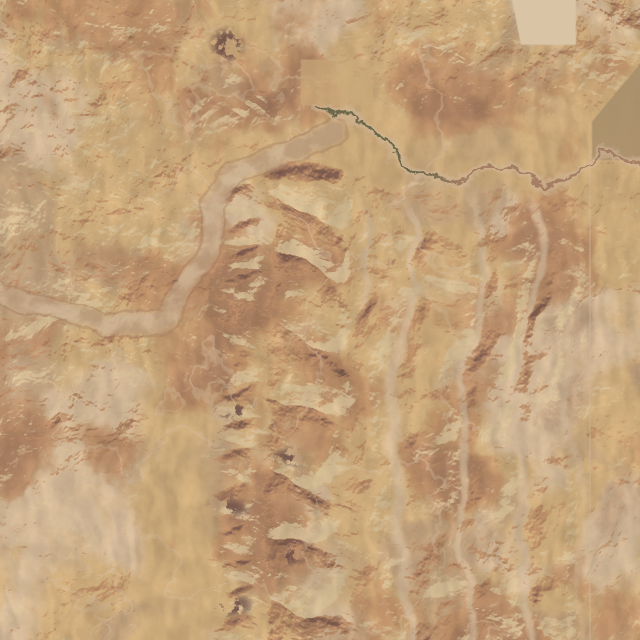
Give the GLSL for this texture, as a Shadertoy shader.

```glsl
#define SAND vec3(.79, .66, .475)
#define PALE vec3(.815, .715, .595)
#define CREAM vec3(.83, .74, .585)
#define BROWN vec3(.725, .545, .395)
#define UMBER vec3(.62, .46, .36)
#define DARK vec3(.42, .30, .28)
#define SILT vec3(.72, .60, .48)
#define SUN vec2(.36, -.93)
#define SPINE_X .415
#define SPUR_PITCH .105
#define VALLEY_PITCH .093

float hash(vec2 p) {
  vec3 q = fract(p.xyx * .1031);
  q += dot(q, q.yzx + 33.33);
  return fract((q.x + q.y) * q.z);
}

float noise(vec2 p) {
  vec2 i = floor(p), f = fract(p), e = vec2(0, 1);
  f = f * f * f * (f * (f * 6. - 15.) + 10.);
  return mix(mix(hash(i), hash(i + e.yx), f.x),
             mix(hash(i + e), hash(i + e.yy), f.x), f.y);
}

// Mean is one half
float fbm(vec2 p) {
  float sum = 0., amp = .48;
  for (int i = 0; i < 6; i++) {
    sum += amp * noise(p);
    p = mat2(1.6, 1.2, -1.2, 1.6) * p + 17.;
    amp *= .53;
  }
  return sum;
}

float fade(float a, float b, float x) { return 1. - smoothstep(a, b, x); }

void tint(inout vec3 col, vec3 paint, float amount) { col = mix(col, paint, amount); }

float box(vec2 p, vec2 lo, vec2 hi, float soft) {
  vec2 m = smoothstep(lo - soft, lo + soft, p) * (1. - smoothstep(hi - soft, hi + soft, p));
  return m.x * m.y;
}

float pathDistance(vec2 p, vec2 path[8]) {
  float d = 9.;
  for (int i = 0; i < 7; i++) {
    vec2 a = p - path[i], b = path[i + 1] - path[i];
    d = min(d, length(a - b * clamp(dot(a, b) / dot(b, b), 0., 1.)));
  }
  return d;
}

vec2 warp(vec2 p) { return p + .055 * (vec2(fbm(p * 8.), fbm(p * 8. + 31.)) - .5); }

// Row of rounded spurs running out from the spine
float spurRow(float along, float across, float reach) {
  float v = 2. * fract(across) - 1.;
  float tip = reach * (.85 + .3 * hash(vec2(floor(across), 3))) - .04 * v * v;
  return (1. - v * v) * fade(tip - .035, tip, along);
}

float rangeMask(vec2 q) { return box(q, vec2(.335, -.2), vec2(.575 - .05 * q.y, .735), .015); }
float eastMask(vec2 q) { return box(q, vec2(.56, -.2), vec2(.9, .68), .03); }
float peakMask(vec2 q) {
  float side = .1 - .75 * max(q.y - .82, 0.) - abs(q.x - .36);
  return smoothstep(0., .03, side) * smoothstep(.8, .84, q.y);
}
float plainMask(vec2 q) {
  return max(box(q, vec2(.48, .72), vec2(.92, .82), .025),
             box(q, vec2(.22, -.1), vec2(.33, .4), .02));
}
float valleyDistance(vec2 q) {
  float bend = .09 * noise(q * vec2(4, 5)) + .03 * noise(q * vec2(9, 17)) - .06;
  return abs(fract((q.x + bend - .555) / VALLEY_PITCH + .5) - .5) * 2.;
}

float terrain(vec2 p) {
  vec2 q = warp(p);
  float range = rangeMask(q);

  // Rolling hills, rougher in the north corners
  float rough = max(box(q, vec2(-.2, .3), vec2(.3, 1.2), .06), box(q, vec2(.58, .83), vec2(1.2), .03));
  float h = (fbm(q * 8.5) - .5) * mix(.027, .046, rough) * (1. - .7 * plainMask(p)) * (1. - .4 * range);

  // Central range: long eastern spurs, short western lobes, gullies
  float s = q.x - SPINE_X, shift = .5 * noise(p * 9.);
  float spurs = s > 0. ? spurRow(s, (q.y + .35 * s) / SPUR_PITCH + shift, .145)
                       : spurRow(-s, q.y / SPUR_PITCH * 2. + shift, .075) * .45;
  float gullies = fbm(mat2(.9, .44, -.44, .9) * q * vec2(26, 58)) - .5;
  h += range * (.024 * spurs * smoothstep(0., .035, abs(s)) + .006 * gullies);

  // Winding ridges broken into knolls
  float crest = eastMask(q) * smoothstep(.05, .7, valleyDistance(q));
  h += crest * (.002 + .016 * noise(q * vec2(13, 17)) + .005 * noise(q * vec2(30, 45)));

  // Peak with herringbone gullies
  vec2 r = mix(p, q, .45);
  float rib = abs(fract((r.y + .8 * abs(r.x - .355)) * 40.) - .5);
  return h + peakMask(q) * (.01 * rib * noise(p * 45.) + .006);
}

void mainImage(out vec4 fragColor, in vec2 fragCoord) {
  vec2 p = fragCoord / iResolution.xy, q = warp(p);
  float lit = (terrain(p) - terrain(p + SUN * .0028)) / .0026;
  float plain = plainMask(p);

  // Soil tints
  vec3 col = SAND;
  tint(col, PALE, .9 * smoothstep(.5, .64, fbm(q * 6. + 50.)) * (1. - plain));
  tint(col, SILT, .75 * smoothstep(.53, .66, fbm(q * 7. + 120.)) * (1. - .6 * plain));
  float warm = fbm(q * 7. + 80.) + .04 * rangeMask(q) + .05 * box(p, vec2(-.2, .5), vec2(.27, 1.2), .08);
  tint(col, BROWN, .8 * smoothstep(.55, .68, warm));
  tint(col, UMBER, .7 * smoothstep(.66, .8, warm) + .3 * peakMask(q));

  // Pale valley floors
  tint(col, PALE, .75 * fade(.04, .22, valleyDistance(q)) * eastMask(q));

  // Sunlit and shaded slopes
  tint(col, CREAM, .85 * smoothstep(.1, .55, lit));
  tint(col, BROWN, .85 * smoothstep(.15, .42, -lit));
  tint(col, UMBER, .85 * smoothstep(.38, .8, -lit));
  tint(col, DARK, .65 * smoothstep(.75, 1.25, -lit));

  // Thin drainage lines and soil grain
  tint(col, PALE, .4 * fade(.003, .014, abs(fbm(q * 5. + 12.) - .5)));
  col *= 1. + .16 * (fbm(p * vec2(48, 36)) - .5) + .09 * (noise(q * vec2(95, 22)) - .5);

  // Scrub clumps
  float scrub = fade(.012, .034, length(p - vec2(.355, .93)));
  for (float n = 0.; n < 5.; n++) {
    vec2 spot = vec2(mix(.365, .46, mod(n, 2.)), .05 + .08 * n);
    scrub = max(scrub, fade(.006, .034, length((q - spot) * vec2(.8, 1.5))));
  }
  tint(col, DARK, .85 * scrub * smoothstep(.45, .6, fbm(p * 75.)));

  // Dry wash
  vec2 wash[8] = vec2[8](vec2(.53, .8), vec2(.47, .77), vec2(.37, .735), vec2(.325, .68),
    vec2(.305, .58), vec2(.265, .49), vec2(.15, .485), vec2(-.02, .55));
  float d = pathDistance(q, wash);
  tint(col, mix(SILT, PALE, smoothstep(.35, .7, fbm(q * 30.))), .8 * fade(.009, .02, d));
  tint(col, UMBER, .35 * fade(.0008, .003, abs(d - .018)));

  // Flat fields
  tint(col, SAND, .7 * box(p, vec2(.47, .835), vec2(.583, .907), .002));
  tint(col, vec3(.85, .77, .65), box(p, vec2(1. - .2 * p.y, .93), vec2(.9, 1.1), .002));
  tint(col, vec3(.66, .56, .42), .9 * box(p, vec2(.925, .75), vec2(1.1, 1.2 * p.x - .3), .002));

  // Winding stream with green banks upstream
  vec2 stream[8] = vec2[8](vec2(.5, .832), vec2(.56, .815), vec2(.66, .72), vec2(.72, .715),
    vec2(.77, .745), vec2(.86, .7), vec2(.94, .762), vec2(1.02, .74));
  d = pathDistance(p + .04 * (vec2(fbm(p * 36.), fbm(p * 36. + 9.)) - .5), stream);
  tint(col, PALE, .6 * fade(.004, .012, d));
  vec3 water = mix(vec3(.36, .36, .25), UMBER, smoothstep(.64, .74, p.x));
  tint(col, water, .85 * fade(.001, .0035, d));

  // Straight track
  tint(col, PALE, .5 * box(p, vec2(.9205, -.1), vec2(.923, .77), .0012));
  fragColor = vec4(col, 1);
}
```
